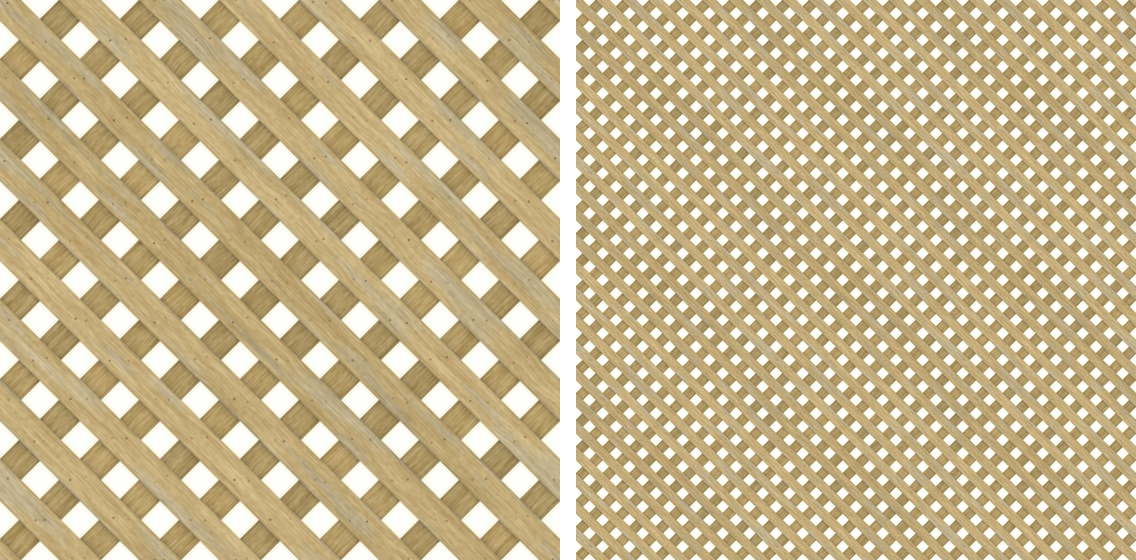
Left, the tile; right, the same tile 3 across and 3 down.
A WebGL 2 fragment shader for this pattern:

```glsl
#version 300 es
precision highp float;
// Diagonal wooden lattice: seven cells each way, with falling slats nailed over rising ones.
// Rotated coordinates fold into seven closed slat loops per direction, each 14 units long,
// so grain, tint and nails wrap across every canvas edge.
uniform vec2 u_resolution;
out vec4 fragColor;

const float HALF_WIDTH = 0.2625;

float hash(vec2 p) {
    vec3 q = fract(vec3(p.xyx) * 0.1031);
    q += dot(q, q.yzx + 33.33);
    return fract((q.x + q.y) * q.z);
}

// Value noise that wraps along x
float noise(vec2 p, float period) {
    vec2 cell = floor(p), f = fract(p);
    f = f * f * (3.0 - 2.0 * f);
    float x0 = mod(cell.x, period), x1 = mod(cell.x + 1.0, period);
    float low = mix(hash(vec2(x0, cell.y)), hash(vec2(x1, cell.y)), f.x);
    float high = mix(hash(vec2(x0, cell.y + 1.0)), hash(vec2(x1, cell.y + 1.0)), f.x);
    return mix(low, high, f.y);
}

// Returns (offset from the slat axis, position along its loop, slat number)
vec3 slat(float across, float along) {
    float index = floor(across + 0.5);
    float turn = floor(index / 7.0);
    return vec3(across - index, mod(along - 7.0 * turn, 14.0), index - 7.0 * turn);
}

// Long fibres, broad bands and fine mottling, centred on zero
float grain(vec3 s, float seed) {
    float lane = s.z * 47.0 + seed;
    float bend = s.x + 0.07 * noise(vec2(s.y * 2.0, lane), 28.0);
    float fibre = noise(vec2(s.y * 3.0, bend * 48.0 + lane), 42.0);
    float band = noise(vec2(s.y, bend * 13.0 + lane + 300.0), 14.0);
    float mottle = noise(vec2(s.y * 14.0, s.x * 24.0 + lane + 600.0), 196.0);
    return 0.4 * fibre + 0.35 * band + 0.25 * mottle - 0.5;
}

// Two small jittered nail heads at each crossing
float nails(vec3 s) {
    float crossing = floor(s.y + 0.5);
    vec2 local = vec2(s.x, s.y - crossing);
    vec2 id = vec2(s.z, mod(crossing, 14.0));
    float ink = 0.0;
    for (int i = 0; i < 2; i++) {
        vec2 key = id + 31.0 * float(i + 1);
        vec2 jitter = vec2(hash(key), hash(key + 17.0)) - 0.5;
        vec2 center = (float(i) * 2.0 - 1.0) * vec2(0.09, 0.08) + 0.11 * jitter;
        float head = 1.0 - smoothstep(0.008, 0.034, length(local - center));
        ink = max(ink, head * (0.35 + 0.65 * hash(key + 53.0)));
    }
    return ink;
}

void main() {
    vec2 p = 7.0 * gl_FragCoord.xy / u_resolution;
    float a = p.x + p.y, b = p.x - p.y;
    vec3 front = slat(a, b), back = slat(b, a);
    float frontEdge = abs(front.x) - HALF_WIDTH;
    float backEdge = abs(back.x) - HALF_WIDTH;
    float soft = max(0.018, 7.0 / min(u_resolution.x, u_resolution.y));

    // Bright opening with a cream rim
    float inset = min(frontEdge, backEdge);
    vec3 color = mix(vec3(0.99, 0.98, 0.91), vec3(0.995, 0.995, 0.985), smoothstep(0.02, 0.09, inset));

    // Rear slats, darker and shaded beside the front ones
    float backGrain = grain(back, 900.0);
    vec3 backWood = vec3(0.69, 0.595, 0.395) + backGrain * vec3(0.22, 0.23, 0.24);
    float patchTone = noise(vec2(back.y * 2.0, back.z * 9.0 + 70.0), 28.0);
    backWood += (patchTone - 0.5) * vec3(0.07, 0.05, 0.03);
    float shade = exp(-max(frontEdge, 0.0) / 0.045) * (front.x < 0.0 ? 0.24 : 0.17);
    shade += 0.12 * smoothstep(-0.07, 0.0, backEdge);
    backWood *= 1.0 - shade;
    color = mix(color, backWood, 1.0 - smoothstep(-soft, soft, backEdge));

    // Front slats, drifting between honey and weathered grey
    float frontGrain = grain(front, 0.0);
    float grey = noise(vec2(front.y, front.x * 7.0 + front.z * 19.0 + 200.0), 14.0);
    vec3 frontWood = mix(vec3(0.765, 0.67, 0.475), vec3(0.735, 0.675, 0.53), smoothstep(0.45, 0.85, grey));
    frontWood += frontGrain * vec3(0.20, 0.21, 0.22);
    frontWood += 0.04 * (hash(vec2(front.z, 8.0)) - 0.5);
    frontWood *= 1.0 - 0.08 * smoothstep(-0.05, 0.0, frontEdge);
    frontWood = mix(frontWood, vec3(0.47, 0.39, 0.24), 0.7 * nails(front));
    color = mix(color, frontWood, 1.0 - smoothstep(-soft, soft, frontEdge));

    fragColor = vec4(clamp(color, 0.0, 1.0), 1.0);
}
```
